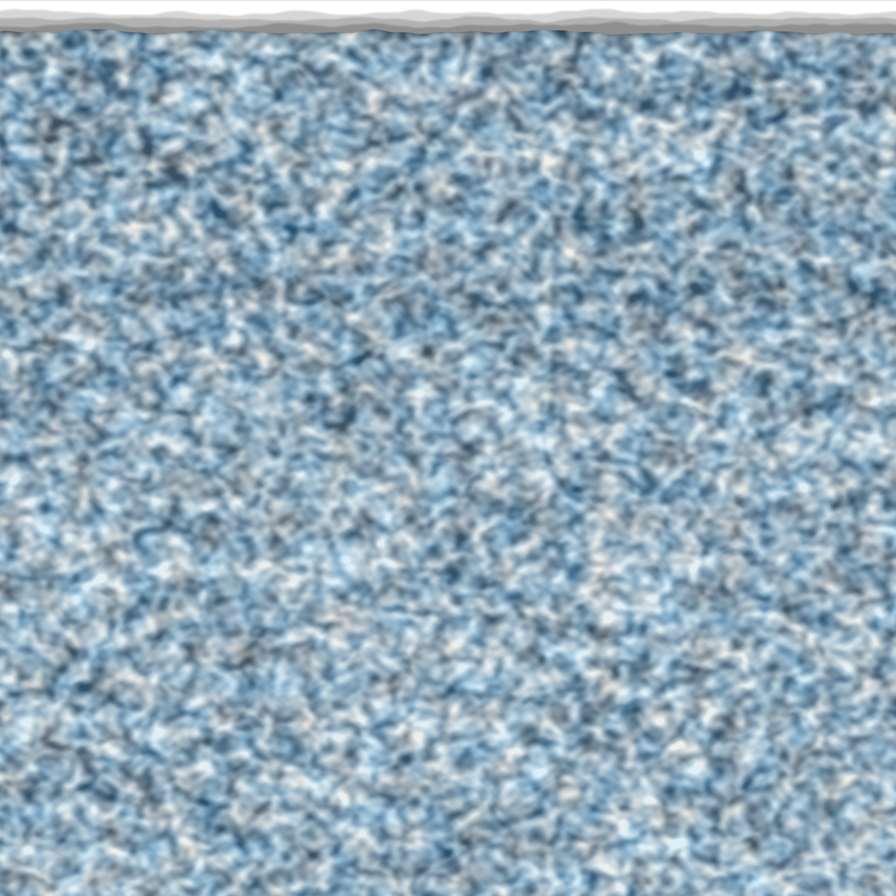
Reproduce this texture procedurally as a WebGL 2 fragment shader.

```glsl
#version 300 es
precision highp float;
// Mottled blue-grey grain, like choppy water, under a torn white and grey strip.

#define GRAIN_FREQ 50.0      // grains across the canvas
#define GRAIN_STRETCH 1.2    // horizontal elongation of grains
#define PATCH_FREQ 9.0       // broad light and dark patches
#define WARP 0.005           // irregularity of grain outlines
#define CONTRAST 4.5         // scales noise to about unit deviation
#define TINT 0.11            // strength of blue hue drift
#define STRIP_DEPTH 0.0355   // height of the top strip
#define STRIP_WAVE 0.006     // roughness of its torn edge
#define DARK vec3(0.36, 0.47, 0.55)
#define MID vec3(0.565, 0.67, 0.74)
#define LIGHT vec3(0.83, 0.885, 0.91)

uniform vec2 u_resolution;
out vec4 fragColor;

float hash(vec2 p) {
    vec3 q = fract(vec3(p.xyx) * 0.1031);
    q += dot(q, q.yzx + 33.33);
    return fract((q.x + q.y) * q.z);
}

float cornerSlope(vec2 cell, vec2 offset) {
    float angle = 6.28318 * hash(cell);
    return dot(vec2(cos(angle), sin(angle)), offset);
}

float gradientNoise(vec2 p) {
    vec2 i = floor(p), f = p - i;
    vec2 u = f * f * f * (f * (f * 6.0 - 15.0) + 10.0);
    vec2 e = vec2(1.0, 0.0);
    float low = mix(cornerSlope(i, f), cornerSlope(i + e, f - e), u.x);
    float high = mix(cornerSlope(i + e.yx, f - e.yx), cornerSlope(i + 1.0, f - 1.0), u.x);
    return mix(low, high, u.y);
}

vec2 rotate(vec2 p, float angle) {
    float c = cos(angle), s = sin(angle);
    return vec2(c * p.x - s * p.y, s * p.x + c * p.y);
}

// Signed brightness of the grain, roughly normal with unit deviation.
float grainLevel(vec2 uv) {
    vec2 warp = vec2(gradientNoise(uv * 31.0 + 210.0), gradientNoise(uv * 31.0 + 340.0));
    vec2 p = (uv + WARP * warp) * vec2(1.0, GRAIN_STRETCH) * GRAIN_FREQ;
    float level = 0.72 * gradientNoise(rotate(p, 0.45) + 100.0);
    level += 0.48 * gradientNoise(rotate(p * 1.65, -0.6) + 270.0);
    level += 0.40 * gradientNoise(rotate(p * 0.52, 0.2) + 430.0);
    level += 0.28 * gradientNoise(uv * vec2(0.7, 1.4) * PATCH_FREQ + 560.0);
    return level * CONTRAST + 0.12 - 0.28 * smoothstep(0.48, 0.7, uv.y);
}

vec3 grainColor(vec2 uv) {
    float level = grainLevel(uv);
    vec3 color = level < 0.0
        ? mix(MID, DARK, min(-level / 1.65, 1.75))
        : mix(MID, LIGHT, min(level / 2.0, 1.25));
    float drift = gradientNoise(uv * GRAIN_FREQ * 0.55 + 700.0);
    return color + TINT * drift * vec3(-1.0, -0.05, 0.6);
}

float tornEdge(float x, float seed) {
    return STRIP_WAVE * (gradientNoise(vec2(x * 14.0, seed))
        + 0.5 * gradientNoise(vec2(x * 37.0, seed + 9.4)));
}

// Stacked ragged layers, darkening downwards from white.
float stripTone(float x, float depth) {
    float tone = mix(0.9, 1.0, smoothstep(0.0005, 0.002, depth));
    for (int i = 0; i < 3; i++) {
        float layer = float(i);
        float edge = 0.014 + 0.0072 * layer + tornEdge(x, 20.3 + 7.7 * layer);
        tone = mix(tone, 0.84 - 0.14 * layer, smoothstep(-0.002, 0.002, depth - edge));
    }
    return tone;
}

void main() {
    vec2 uv = gl_FragCoord.xy / u_resolution;
    float depth = 1.0 - uv.y;
    vec3 color = grainColor(uv);

    // Strip with a thin shadow below its edge
    float below = depth - STRIP_DEPTH - tornEdge(uv.x, 51.6);
    color *= 1.0 - 0.3 * exp(-max(below, 0.0) / 0.0025);
    float pixel = 1.0 / u_resolution.y;
    float strip = 1.0 - smoothstep(-pixel, pixel, below);
    color = mix(color, vec3(stripTone(uv.x, depth)), strip);

    fragColor = vec4(clamp(color, 0.0, 1.0), 1.0);
}
```
